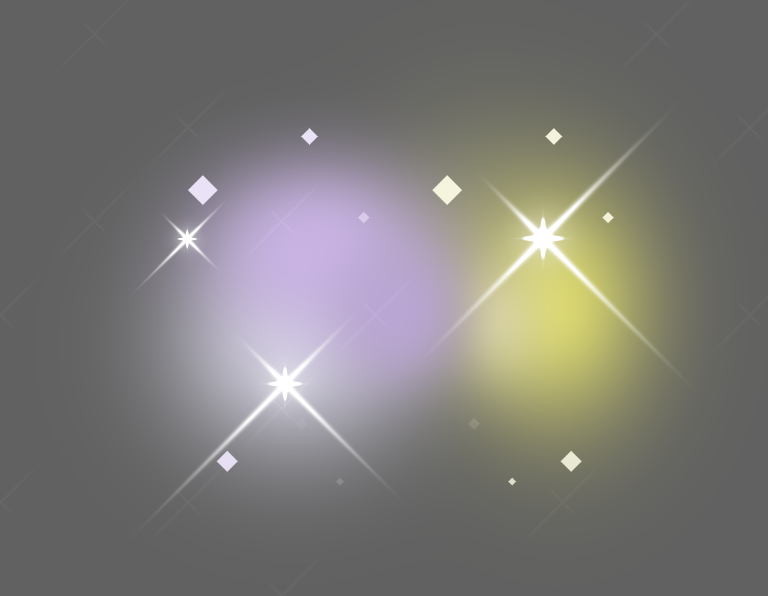
Reproduce this background procedurally as a WebGL 2 fragment shader.

```glsl
#version 300 es
precision highp float;
// Soft lilac and yellow glows on grey, with diagonal star flares and small diamonds.

uniform vec2 u_resolution;
out vec4 fragColor;

// Colours
const vec3 GREY   = vec3(0.380);
const vec3 YELLOW = vec3(0.87, 0.86, 0.43);
const vec3 OLIVE  = vec3(0.60, 0.60, 0.47);
const vec3 CREAM  = vec3(0.88, 0.86, 0.66);
const vec3 SILVER = vec3(0.83, 0.82, 0.88);
const vec3 LILAC  = vec3(0.80, 0.71, 0.91);
const vec3 VIOLET = vec3(0.73, 0.65, 0.83);
const vec3 GEM_COOL = vec3(0.94, 0.91, 0.99);
const vec3 GEM_WARM = vec3(0.98, 0.98, 0.89);

// Layout, in units of the canvas height
const float HALF_WIDTH = 0.643;
const float RAY_WIDTH = 0.0062;
const float LATTICE_SCALE = 4.5;
const float LATTICE_STRENGTH = 0.022;

// Stars: centre, core radius, ray scale
const int STARS = 3;
const vec4 STAR[STARS] = vec4[](
  vec4(0.910, 0.600, 0.038, 1.00),
  vec4(0.477, 0.356, 0.031, 0.85),
  vec4(0.313, 0.599, 0.017, 0.50));
// Ray lengths: up-right, up-left, down-left, down-right
const vec4 RAYS[STARS] = vec4[](
  vec4(0.345, 0.175, 0.330, 0.400),
  vec4(0.190, 0.135, 0.400, 0.310),
  vec4(0.110, 0.075, 0.150, 0.095));

// Diamonds: centre, radius, distance to the warm twin
const int GEMS = 6;
const vec4 GEM[GEMS] = vec4[](
  vec4(0.339, 0.681, 0.0250, 0.410),
  vec4(0.518, 0.771, 0.0140, 0.410),
  vec4(0.609, 0.635, 0.0095, 0.410),
  vec4(0.380, 0.226, 0.0177, 0.577),
  vec4(0.569, 0.192, 0.0065, 0.289),
  vec4(0.505, 0.289, 0.0100, 0.289));
// Opacity of the cool and warm diamond of each pair
const vec2 GEM_ALPHA[GEMS] = vec2[](
  vec2(0.95, 0.95), vec2(0.95, 0.95), vec2(0.55, 0.92),
  vec2(0.92, 0.88), vec2(0.18, 0.80), vec2(0.06, 0.12));

float hash(vec2 p) {
  vec3 q = fract(p.xyx * 0.1031);
  q += dot(q, q.yzx + 33.33);
  return fract((q.x + q.y) * q.z);
}

// Elliptic falloff; a higher power gives a flatter middle
float blob(vec2 p, vec2 centre, vec2 radius, float power) {
  vec2 d = (p - centre) / radius;
  return exp(-pow(dot(d, d), power));
}

vec2 toDiagonal(vec2 p) {
  return vec2(p.x + p.y, p.y - p.x) * 0.70711;
}

// One tapered ray pair along the first axis
float rayPair(vec2 q, float forward, float backward, float width) {
  float t = clamp(abs(q.x) / (q.x > 0.0 ? forward : backward), 0.0, 1.0);
  float fade = min(1.0, 1.7 * pow(1.0 - t, 2.2));
  float across = q.y / (width * (1.0 - 0.65 * t));
  return fade * exp(-across * across);
}

float starFlare(vec2 d, float core, float scale, vec4 rays, float px) {
  vec2 q = toDiagonal(d);
  float width = RAY_WIDTH * scale;
  float light = max(rayPair(q, rays.x, rays.z, width),
                    rayPair(vec2(q.y, -q.x), rays.y, rays.w, width));
  // Eight-pointed core with a small halo
  float r = length(d);
  float point = 0.5 + 0.5 * cos(8.0 * atan(d.y, d.x + 1e-6));
  float edge = core * mix(0.56, 1.0, point * point);
  light = max(light, 1.0 - smoothstep(-0.2 * core - px, px, r - edge));
  light = max(light, 0.6 * rayPair(d, core * 1.7, core * 1.7, width * 0.5));
  light = max(light, 0.6 * rayPair(d.yx, core * 1.7, core * 1.7, width * 0.5));
  return clamp(light + 0.35 * exp(-r * r / (core * core * 1.6)), 0.0, 1.0);
}

float diamond(vec2 d, float radius, float px) {
  return 1.0 - smoothstep(-px, px, abs(d.x) + abs(d.y) - radius);
}

// Faint broken strokes on a diagonal grid
float lattice(vec2 p, float px) {
  vec2 q = toDiagonal(p) * LATTICE_SCALE;
  vec2 cell = floor(q), f = fract(q) - 0.5;
  float line = 1.0 - smoothstep(0.0, 2.0 * px * LATTICE_SCALE, abs(f.y));
  float tick = 1.0 - smoothstep(0.0, 2.0 * px * LATTICE_SCALE, abs(f.x));
  line *= smoothstep(0.5, 0.2, abs(f.x));
  tick *= smoothstep(0.18, 0.05, abs(f.y));
  return max(line, tick) * step(0.6, hash(cell + 7.0));
}

void main() {
  float px = 1.0 / u_resolution.y;
  vec2 p = (gl_FragCoord.xy - vec2(0.5 * u_resolution.x, 0.0)) * px + vec2(HALF_WIDTH, 0.0);

  // Glows, back to front
  vec3 col = GREY;
  col = mix(col, OLIVE,  0.60 * blob(p, vec2(0.78, 0.60), vec2(0.17, 0.20), 1.0));
  col = mix(col, YELLOW, 0.96 * blob(p, vec2(0.935, 0.487), vec2(0.155, 0.205), 1.0));
  col = mix(col, CREAM,  0.75 * blob(p, vec2(0.84, 0.46), vec2(0.075, 0.10), 1.0));
  col = mix(col, SILVER, 0.96 * blob(p, vec2(0.49, 0.42), vec2(0.205, 0.19), 1.1));
  col = mix(col, LILAC,  0.94 * blob(p, vec2(0.53, 0.585), vec2(0.195, 0.150), 1.25));
  col = mix(col, VIOLET, 0.95 * blob(p, vec2(0.665, 0.475), vec2(0.115, 0.125), 1.25));
  col += LATTICE_STRENGTH * lattice(p, px);

  // Diamonds in cool and warm pairs
  for (int i = 0; i < GEMS; i++) {
    vec2 d = p - GEM[i].xy;
    col = mix(col, GEM_COOL, GEM_ALPHA[i].x * diamond(d, GEM[i].z, px));
    d.x -= GEM[i].w;
    col = mix(col, GEM_WARM, GEM_ALPHA[i].y * diamond(d, GEM[i].z, px));
  }

  // Star flares
  for (int i = 0; i < STARS; i++)
    col = mix(col, vec3(1.0), starFlare(p - STAR[i].xy, STAR[i].z, STAR[i].w, RAYS[i], px));

  fragColor = vec4(col, 1.0);
}
```
